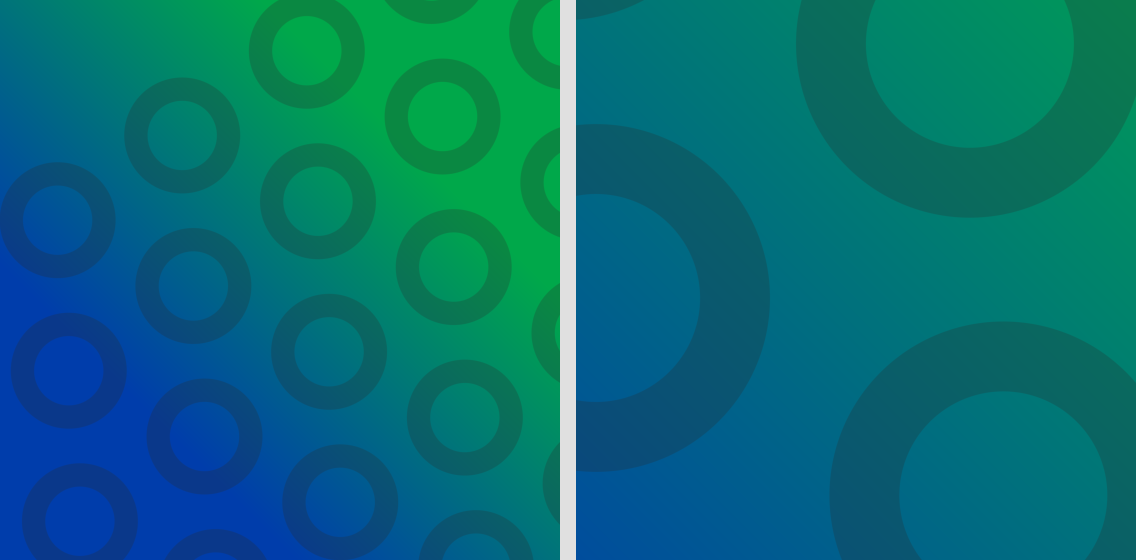
Left: the whole. Right: its middle third, enlarged.
Give the GLSL for this pattern, as a Shadertoy shader.

```glsl
float ringDistance(vec2 p, float radius, float halfWidth) {
    return abs(length(p) - radius) - halfWidth;
}

// Nearest ring on a slanted lattice; each column starts one row higher than the last
float latticeDistance(vec2 p) {
    float nearest = 1.0;
    for (int column = 0; column < 5; column++) {
        for (int row = -column; row < 3; row++) {
            vec2 center = vec2(0.1029, 0.6068)
                        + float(column) * vec2(0.2424, -0.1175)
                        + float(row) * vec2(0.0199, -0.2688);
            nearest = min(nearest, ringDistance(p - center, 0.0827, 0.0208));
        }
    }
    return nearest;
}

// Diagonal blend with flat colour in both corners
vec3 diagonalGradient(vec2 p) {
    float t = clamp((p.x + p.y - 0.53) / 0.94, 0.0, 1.0);
    return mix(vec3(0.0, 0.24, 0.67), vec3(0.0, 0.66, 0.29), t);
}

void mainImage(out vec4 fragColor, in vec2 fragCoord) {
    vec2 uv = fragCoord / iResolution.xy;
    vec3 color = diagonalGradient(uv);

    // Translucent dark rings
    float edge = 0.75 / iResolution.y;
    float ring = 1.0 - smoothstep(-edge, edge, latticeDistance(uv));
    color = mix(color, vec3(0.16), 0.25 * ring);

    fragColor = vec4(color, 1.0);
}
```
